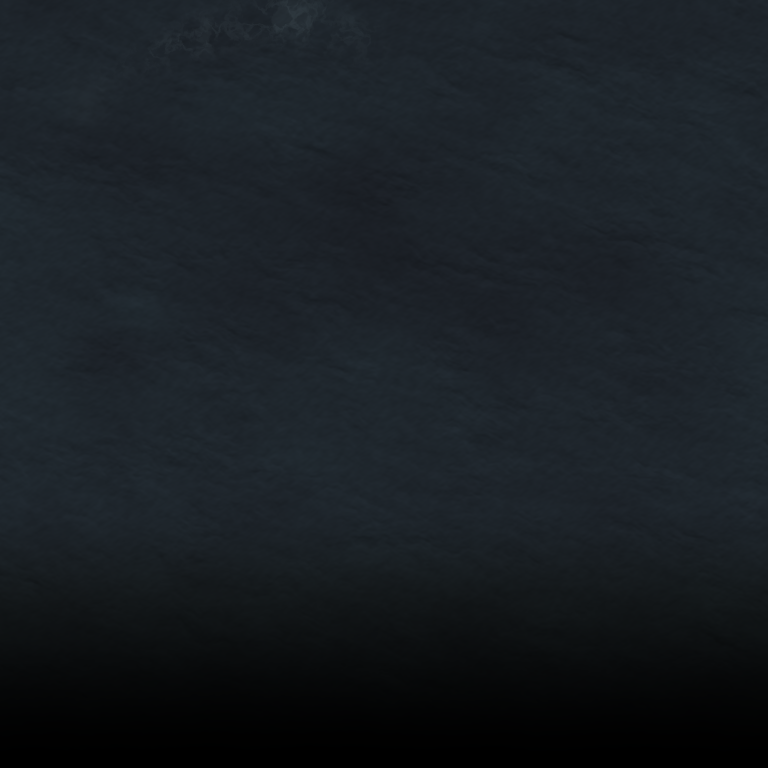
A WebGL 1 fragment shader for this texture:

```glsl
precision highp float;
// Dark slate-blue rippled surface with faint pale blotches, fading to black at the bottom.

uniform vec2 u_resolution;

#define SLATE vec3(0.116, 0.142, 0.167)
#define TEAL_LIFT vec3(0.014, 0.025, 0.026)
#define MOTTLE 1.1
#define RIPPLE_SCALE 13.0
#define RIPPLE_TILT -0.27
#define RELIEF 0.62
#define GRAIN 0.075
#define STAIN_GLOW 0.075
#define FADE_START 0.0
#define FADE_END 0.36

vec2 hashGradient(vec2 cell) {
    float a = 6.2832 * fract(sin(dot(cell, vec2(127.1, 311.7))) * 43758.5);
    return vec2(cos(a), sin(a));
}

float gradientNoise(vec2 p) {
    vec2 i = floor(p), f = fract(p);
    vec2 u = f * f * f * (f * (f * 6.0 - 15.0) + 10.0);
    vec2 e = vec2(1.0, 0.0);
    float a = dot(hashGradient(i), f);
    float b = dot(hashGradient(i + e.xy), f - e.xy);
    float c = dot(hashGradient(i + e.yx), f - e.yx);
    float d = dot(hashGradient(i + e.xx), f - e.xx);
    return mix(mix(a, b, u.x), mix(c, d, u.x), u.y);
}

float fbm(vec2 p) {
    float sum = 0.0, amp = 0.5;
    for (int i = 0; i < 5; i++) {
        sum += amp * gradientNoise(p);
        p = mat2(1.6, 1.2, -1.2, 1.6) * p + 7.3;
        amp *= 0.55;
    }
    return sum;
}

mat2 rotation(float a) {
    return mat2(cos(a), sin(a), -sin(a), cos(a));
}

// Height of the ripples: long folds with sharp crests, running down to the right.
float rippleHeight(vec2 p) {
    vec2 q = rotation(-RIPPLE_TILT) * p * RIPPLE_SCALE;
    q += 0.35 * vec2(fbm(q * 0.7), fbm(q * 0.7 + 19.0));
    q *= vec2(1.0, 2.2);
    float height = 0.0, amp = 0.5;
    for (int i = 0; i < 4; i++) {
        float n = gradientNoise(q);
        height += amp * (n - 0.6 * sqrt(n * n + 0.001));
        q = rotation(0.15) * q * 2.03 + 11.7;
        amp *= 0.47;
    }
    return height;
}

// Soft elliptical spot.
float spot(vec2 p, vec2 center, vec2 radius) {
    vec2 d = (p - center) / radius;
    return exp(-dot(d, d));
}

// Broad light and dark areas.
float broadTone(vec2 p) {
    float t = 0.0;
    t += 0.65 * spot(p, vec2(0.02, 0.62), vec2(0.09, 0.16));
    t += 0.60 * spot(p, vec2(0.18, 0.61), vec2(0.04, 0.05));
    t += 0.60 * spot(p, vec2(0.05, 0.38), vec2(0.10, 0.10));
    t += 0.50 * spot(p, vec2(0.50, 0.49), vec2(0.20, 0.06));
    t += 0.50 * spot(p, vec2(0.38, 0.40), vec2(0.14, 0.05));
    t += 0.60 * spot(p, vec2(1.00, 0.55), vec2(0.08, 0.22));
    t += 0.45 * spot(p, vec2(0.80, 0.83), vec2(0.25, 0.08));
    t += 0.45 * spot(p, vec2(0.33, 0.86), vec2(0.20, 0.05));
    t -= 0.60 * spot(p, vec2(0.45, 0.73), vec2(0.22, 0.10));
    t -= 0.45 * spot(p, vec2(0.66, 0.63), vec2(0.20, 0.10));
    t -= 0.60 * spot(p, vec2(0.16, 0.54), vec2(0.06, 0.04));
    t -= 0.50 * spot(p, vec2(0.17, 0.80), vec2(0.07, 0.06));
    return t;
}

// Pale mineral stains near the upper left.
float stains(vec2 p) {
    vec2 w = p + 0.025 * vec2(fbm(p * 16.0), fbm(p * 16.0 + 31.0));
    float veins = 1.0 - smoothstep(0.0, 0.13, abs(fbm(w * 30.0)));
    float patches = smoothstep(0.0, 0.16, fbm(w * 22.0 + 5.0));
    float mask = spot(rotation(-0.38) * (w - vec2(0.26, 0.95)), vec2(0.0), vec2(0.10, 0.024));
    mask += 0.9 * spot(w, vec2(0.38, 0.975), vec2(0.050, 0.035));
    mask += 0.6 * spot(w, vec2(0.46, 0.95), vec2(0.035, 0.030));
    float blot = spot(w, vec2(0.112, 0.87), vec2(0.024, 0.026));
    return mask * (0.5 * veins + 0.4 * patches) + 0.5 * blot * (0.6 + 0.4 * patches);
}

void main() {
    vec2 p = gl_FragCoord.xy / u_resolution;

    // Base tone and cloudy mottling
    float tone = broadTone(p) + MOTTLE * fbm(p * vec2(7.0, 9.0) + 3.0);
    vec3 color = SLATE + TEAL_LIFT * clamp(tone, -0.8, 1.0);

    // Ripple relief lit from above, stronger in scattered places
    float slope = rippleHeight(p) - rippleHeight(p + vec2(0.001, 0.003));
    float strength = 0.55 + 0.6 * smoothstep(-0.1, 0.25, gradientNoise(p * vec2(9.0, 16.0) + 23.0));
    float relief = clamp(RELIEF * strength * slope, -0.14, 0.07);

    // Fine slanted fibres
    vec2 q = rotation(-0.5) * p + 0.01 * fbm(p * 12.0);
    float fibre = gradientNoise(q * vec2(55.0, 120.0)) + 0.7 * gradientNoise(q * vec2(110.0, 230.0) + 9.0);
    color *= 1.0 + relief + GRAIN * fibre;

    // Stains, then the fade to black
    color += STAIN_GLOW * stains(p) * vec3(0.85, 1.0, 1.0);
    float neutral = 1.0 - smoothstep(0.2, 0.34, p.y);
    color *= mix(vec3(1.0), vec3(0.97, 0.97, 0.90), neutral);
    float wobble = 0.015 * fbm(p * 6.0 + 40.0);
    color *= smoothstep(FADE_START, FADE_END, p.y + wobble);
    gl_FragColor = vec4(color, 1.0);
}
```
